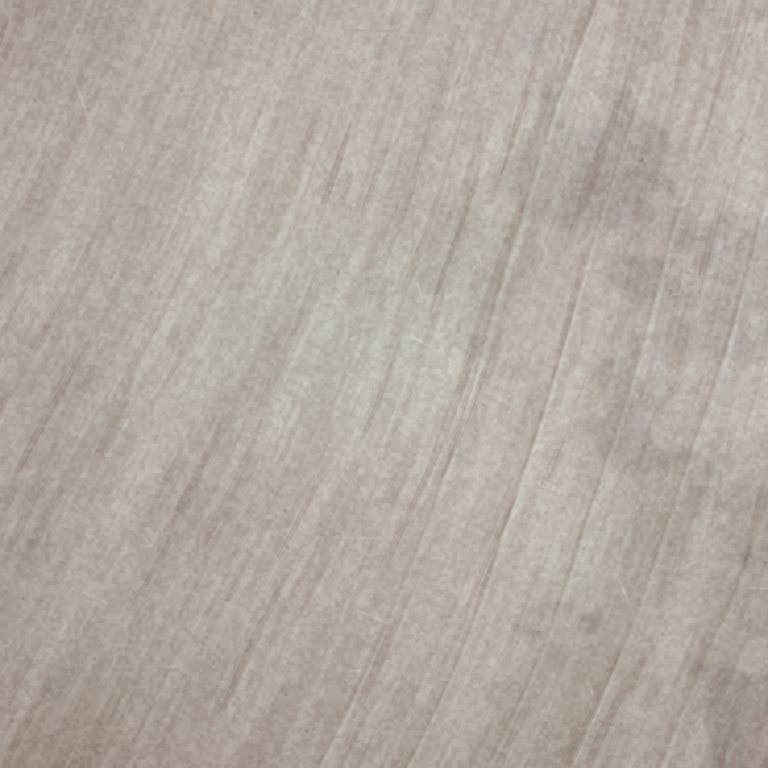
Write a Shadertoy shader that draws this texture.

```glsl
// Pale, worn wood board with slanted grain, thin growth rings, stains and light scratches.

vec2 hash2(vec2 p) {
    vec3 q = fract(p.xyx * vec3(0.1031, 0.1030, 0.0973));
    q += dot(q, q.yzx + 33.33);
    return fract((q.xx + q.yz) * q.zy);
}

// Cellular noise: random cell values blended by distance, 0 to 1
float cellNoise(vec2 p, float sharpness) {
    vec2 cell = floor(p);
    float sum = 0.0, weight = 0.0;
    for (int j = -1; j <= 1; j++) {
        for (int i = -1; i <= 1; i++) {
            vec2 id = cell + vec2(i, j);
            vec2 d = id + 0.2 + 0.6 * hash2(id + 71.0) - p;
            float w = exp(-sharpness * dot(d, d));
            sum += w * hash2(id + 213.0).x;
            weight += w;
        }
    }
    return sum / weight;
}

// Faint straight scratches, mostly across the grain
float scratches(vec2 uv) {
    float mark = 0.0;
    for (int i = 0; i < 24; i++) {
        vec2 a = hash2(vec2(i, 7)), b = hash2(vec2(i, 31));
        vec2 center = vec2(sqrt(a.x), a.y);
        float angle = -0.4 + 1.8 * (b.x - 0.5);
        float halfLength = 0.012 + 0.05 * b.y * b.y;
        vec2 dir = vec2(cos(angle), sin(angle));
        vec2 d = uv - center;
        float s = clamp(dot(d, dir), -halfLength, halfLength);
        float fade = 1.0 - 0.7 * abs(s) / halfLength;
        mark += fade * smoothstep(0.0032, 0.0004, length(d - s * dir));
    }
    return mark * (0.2 + 0.8 * cellNoise(uv * 60.0, 9.0));
}

void mainImage(out vec4 fragColor, in vec2 fragCoord) {
    vec2 uv = fragCoord / iResolution.xy;

    // Grain coordinates: the lean gets steeper to the right
    float bend = 0.006 * sin(6.0 * uv.y + 3.0 * uv.x) + 0.002 * sin(19.0 * uv.y - 6.0 * uv.x);
    float across = uv.x - (0.58 - 0.25 * uv.x) * uv.y + bend;
    float along = uv.y + 0.4 * uv.x;

    // Broad light falling off toward the corners
    vec2 fromGlow = uv - vec2(0.54, 0.60);
    float falloff = dot(fromGlow, fromGlow);
    float tone = 0.86 - 0.85 * falloff;
    tone += 0.25 * smoothstep(0.82, 1.0, uv.x) * smoothstep(0.2, 0.6, uv.y);
    tone -= 0.18 * smoothstep(0.6, 0.0, length(uv));

    // Soft blotches and grain streaks of several widths
    tone += 0.20 * (cellNoise(uv * 5.0 + 3.0, 5.0) - 0.5);
    tone += 0.14 * (cellNoise(vec2(across * 20.0, along * 2.0), 5.0) - 0.5);
    tone += 0.18 * (cellNoise(vec2(across * 62.0, along * 4.0), 7.0) - 0.5);
    tone += 0.19 * (cellNoise(vec2(across * 135.0, along * 11.0), 8.0) - 0.5);

    // Thin dark grain lines, broken along their length
    float lineNoise = cellNoise(vec2(across * 80.0 + 31.0, along * 5.0), 10.0);
    float lineFade = smoothstep(0.35, 0.7, cellNoise(uv * 8.0 + 12.0, 6.0));
    tone -= 0.20 * smoothstep(0.80, 0.93, lineNoise) * lineFade;

    // Surface mottling
    tone += 0.25 * (cellNoise(uv * 185.0, 8.0) - 0.5);
    tone += 0.15 * (cellNoise(uv * 90.0 + 9.0, 6.0) - 0.5);

    // Growth rings: a dark band, often faint, that ends in a crisp pale edge
    float wander = cellNoise(vec2(across * 3.0, along * 1.6) + 17.0, 5.0);
    float phase = across * 8.5 + 0.9 * wander;
    float ring = fract(phase);
    float strength = 0.4 + 0.6 * hash2(vec2(floor(phase), 3.0)).x;
    float ringMask = smoothstep(0.22, 0.36, across) * (0.3 + 0.7 * cellNoise(uv * 5.0 + 40.0, 6.0));
    float band = smoothstep(0.62, 0.92, ring) * smoothstep(1.0, 0.97, ring);
    float darkEdge = smoothstep(0.91, 0.965, ring) * smoothstep(1.0, 0.975, ring);
    float paleEdge = smoothstep(0.0, 0.02, ring) * smoothstep(0.07, 0.02, ring);
    tone += ringMask * (0.20 * strength * paleEdge - 0.20 * strength * band - 0.20 * darkEdge);

    // Cloudy stains with ragged rims, strongest at the right
    float cloud = 0.55 * cellNoise(uv * vec2(9.0, 8.0) + 5.0, 5.0)
                + 0.30 * cellNoise(uv * 24.0, 5.0) + 0.15 * cellNoise(uv * 60.0 + 2.0, 5.0);
    float stain = smoothstep(0.54, 0.74, cloud) * (0.35 + 0.65 * smoothstep(0.5, 0.85, uv.x));
    tone -= 0.26 * stain;

    // Small dark pits
    vec2 pitCell = floor(uv * 26.0);
    vec2 pitPos = 0.2 + 0.6 * hash2(pitCell + 5.0);
    float pit = smoothstep(0.10, 0.02, length(fract(uv * 26.0) - pitPos));
    tone -= 0.3 * pit * step(0.97, hash2(pitCell + 90.0).y);

    tone += 0.36 * scratches(uv);

    // Brown-grey to pale grey: pinkish toward the rim, cool in the stains
    vec3 wood = mix(vec3(0.572, 0.520, 0.478), vec3(0.772, 0.756, 0.726), tone);
    float pink = cellNoise(uv * 3.0 + 60.0, 5.0) - 0.6 + 1.2 * falloff;
    wood += vec3(0.010, -0.010, 0.003) * pink;
    wood += vec3(-0.010, 0.0, 0.010) * stain;
    fragColor = vec4(wood, 1.0);
}
```
